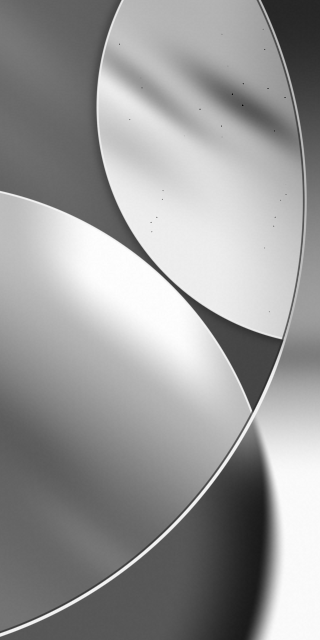
Reproduce this background procedurally as a WebGL 2 fragment shader.

```glsl
#version 300 es
precision highp float;
// Monochrome overlapping glass discs with soft diagonal reflections and bright rims.

uniform vec2 u_resolution;
out vec4 fragColor;

#define BIG_CENTRE vec2(-0.4505, 1.370)
#define BIG_RADII vec2(1.406, 1.430)
#define LOW_CENTRE vec2(-0.2396, 0.3333)
#define LOW_RADIUS 1.0938
#define LENS_CENTRE vec2(1.048, 1.6667)
#define LENS_RADIUS 0.7435
#define STREAK_DIR vec2(0.8, -0.6)
#define RIM_WIDTH 0.0022
#define GRAIN 0.012
#define SPECK_CELLS 60.0

float hash(vec2 p) {
    return fract(sin(dot(p, vec2(127.1, 311.7))) * 43758.5453);
}

float noise(vec2 p) {
    vec2 i = floor(p), f = fract(p);
    f = f * f * (3.0 - 2.0 * f);
    return mix(mix(hash(i), hash(i + vec2(1, 0)), f.x),
               mix(hash(i + vec2(0, 1)), hash(i + vec2(1, 1)), f.x), f.y);
}

// Soft bump of height one around a centre
float bump(float x, float centre, float width) {
    float t = (x - centre) / width;
    return exp(-t * t);
}

float fall(float low, float high, float x) {
    return 1.0 - smoothstep(low, high, x);
}

float inside(float d, float blur) {
    return fall(-blur, blur, d);
}

float rim(float d, float width, float aa) {
    return fall(width - aa * 0.5, width + aa, abs(d));
}

// Right-hand wall: dark above, a grey fold, then white
float backdropTone(vec2 p) {
    float tone = mix(0.15, 0.62, fall(1.0, 2.0, p.y));
    tone = mix(tone, 0.98, fall(0.5, 0.88, p.y));
    return tone - 0.13 * bump(p.y, 0.89, 0.07);
}

// Unlit part of the lower disc, outside the big one
float shadowTone(vec2 p, float lowDist) {
    float tone = mix(0.34, 0.10, smoothstep(-0.30, -0.02, lowDist));
    float lit = bump(p.x, 0.77, 0.14) * bump(p.y, 0.70, 0.16);
    return mix(tone, 0.52, lit);
}

float gapTone(vec2 p, vec2 s) {
    float tone = mix(0.38, 0.27, smoothstep(0.2, 0.8, p.x));
    float leftSide = fall(0.0, 0.45, p.x);
    tone += 0.09 * bump(s.y, 1.51, 0.11) * leftSide;
    return tone + 0.05 * bump(s.y, 1.27, 0.10) * leftSide;
}

float lensTone(vec2 p, vec2 s) {
    float wobble = 0.035 * (noise(s * vec2(4.0, 9.0)) - 0.5);
    float v = s.y + wobble;
    float tone = mix(0.93, 0.70, smoothstep(1.38, 1.95, v));
    tone -= 0.24 * bump(v, 1.655, 0.045) * bump(s.x, -0.67, 0.28);
    tone -= 0.36 * bump(v, 1.80, 0.050) * bump(s.x, -0.40, 0.22);
    tone -= 0.15 * bump(v, 1.47, 0.065) * bump(s.x, -0.62, 0.25);
    tone -= 0.12 * smoothstep(0.65, 0.97, p.x);
    tone += 0.08 * bump(v, 1.59, 0.04) * bump(s.x, -0.75, 0.2);
    // Dust specks, clustered by coarse noise
    vec2 cell = floor(p * SPECK_CELLS), local = fract(p * SPECK_CELLS);
    vec2 seat = 0.25 + 0.5 * vec2(hash(cell + 7.0), hash(cell + 19.0));
    float chance = step(0.96, hash(cell)) * smoothstep(0.45, 0.75, noise(p * 6.0));
    return tone - 0.35 * chance * fall(0.06, 0.20, length(local - seat));
}

float lowTone(vec2 p, vec2 s) {
    float tone = mix(0.39, 0.74, smoothstep(0.46, 1.02, s.y));
    tone += 0.07 * bump(s.y, 0.41, 0.07) * smoothstep(0.0, 0.3, p.x);
    tone -= 0.05 * bump(s.y, 0.56, 0.09) * fall(0.1, 0.4, p.x);
    tone += 0.06 * bump(s.y, 0.05, 0.18);
    float glow = smoothstep(0.91, 1.09, s.y) * smoothstep(0.02, 0.30, p.x);
    return mix(tone, 0.99, glow * fall(0.55, 0.78, p.x));
}

void main() {
    vec2 p = gl_FragCoord.xy / u_resolution * vec2(1.0, 2.0);
    float aa = 2.0 / u_resolution.y;
    // Along and across the reflections
    vec2 s = vec2(dot(p, STREAK_DIR), dot(p, vec2(-STREAK_DIR.y, STREAK_DIR.x)));

    float bigDist = (length((p - BIG_CENTRE) / BIG_RADII) - 1.0) * BIG_RADII.x;
    float lowDist = length(p - LOW_CENTRE) - LOW_RADIUS;
    float lensDist = length(p - LENS_CENTRE) - LENS_RADIUS;
    float inBig = inside(bigDist, aa);

    // Surfaces from back to front
    float blur = mix(0.045, 0.015, smoothstep(0.2, 0.7, p.y));
    float outer = mix(backdropTone(p), shadowTone(p, lowDist), inside(lowDist, blur));
    float inner = gapTone(p, s);
    inner *= 1.0 - 0.25 * bump(lensDist, 0.0, 0.02);
    inner = mix(inner, lensTone(p, s), inside(lensDist, aa));
    inner = mix(inner, lowTone(p, s), inside(lowDist, aa));

    // Rims of the two inner discs
    inner = mix(inner, 0.97, 0.85 * rim(lensDist, RIM_WIDTH, aa));
    inner = mix(inner, 0.98, 0.90 * rim(lowDist, RIM_WIDTH, aa));
    float tone = mix(outer, inner, inBig);

    // Big rim: thin and grey above, broad and white below
    float lower = fall(0.80, 1.0, p.y);
    tone = mix(tone, 0.16, 0.7 * rim(bigDist + 0.006, RIM_WIDTH + 0.002 * lower, aa));
    tone = mix(tone, mix(0.74, 0.95, lower), rim(bigDist, RIM_WIDTH * (1.0 + lower), aa));

    tone += GRAIN * (noise(p * 220.0) - 0.5);
    fragColor = vec4(vec3(clamp(tone, 0.0, 1.0)), 1.0);
}
```
